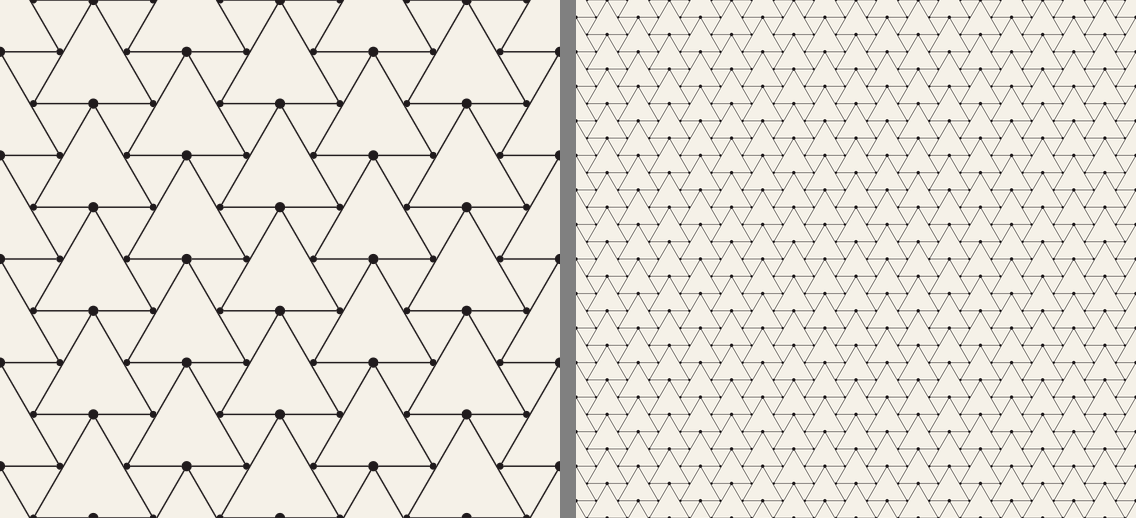
Left: one tile. Right: repeated 3 by 3.
This pattern is drawn by a WebGL 1 fragment shader. Its source:

```glsl
precision highp float;
// Interlocking outlined triangles with dotted corners, three repeats across and five down.

uniform vec2 u_resolution;

float segmentDistance(vec2 p, vec2 a, vec2 b) {
  vec2 ab = b - a;
  return length(p - a - ab * clamp(dot(p - a, ab) / dot(ab, ab), 0.0, 1.0));
}

// Signed distance to the ink of one stacked column lattice; cell width is 1.
float triangleLattice(vec2 cell, float height) {
  float halfBase = 0.3207;
  // Mirror about the column axis, and wrap the distance to the nearest base.
  vec2 p = vec2(abs(fract(cell.x) - 0.5), fract(cell.y) * height);
  vec2 nearBase = vec2(p.x, min(p.y, height - p.y));

  float side = segmentDistance(p, vec2(0.0, height), vec2(halfBase, 0.0));
  float base = segmentDistance(nearBase, vec2(0.0), vec2(halfBase, 0.0));
  float lines = min(side, base) - 0.0039;

  float apexDot = length(nearBase) - 0.0273;
  float cornerDot = length(nearBase - vec2(halfBase, 0.0)) - 0.0188;
  return min(lines, min(apexDot, cornerDot));
}

void main() {
  vec2 repeats = vec2(3.0, 5.0);
  vec2 cell = gl_FragCoord.xy / u_resolution * repeats;
  float pixel = repeats.x / u_resolution.x;
  float height = pixel * u_resolution.y / repeats.y;

  // The second lattice sits half a cell across and half a cell up.
  float ink = min(triangleLattice(cell, height),
                  triangleLattice(cell + 0.5, height));

  float coverage = clamp(0.5 - ink / pixel, 0.0, 1.0);
  vec3 paperColor = vec3(0.96, 0.945, 0.91);
  vec3 inkColor = vec3(0.125, 0.105, 0.112);
  gl_FragColor = vec4(mix(paperColor, inkColor, coverage), 1.0);
}
```
